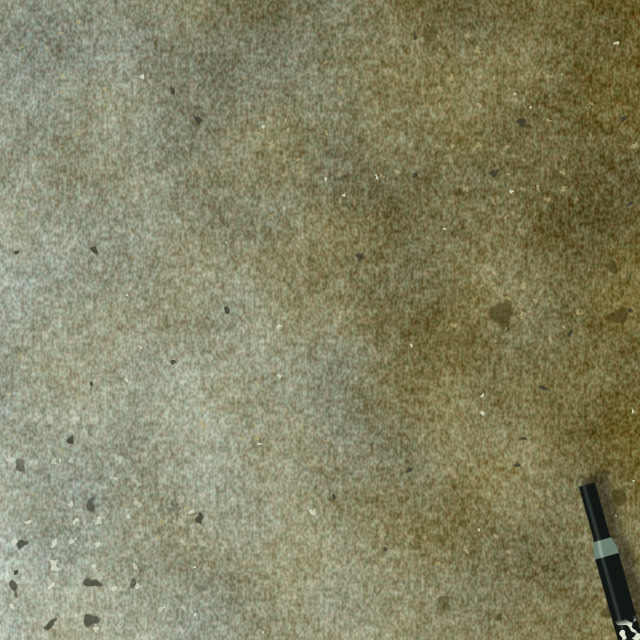
Reproduce this texture procedurally as a Shadertoy shader.

```glsl
// A worn olive concrete floor, lit from the lower left, with a dark pen in one corner.
// Layers of gradient noise give mottling and grain; jittered cells scatter stains
// and chips; the pen is a tapered distance shape with a soft shadow.

const vec3 DARK_OLIVE = vec3(0.40, 0.38, 0.25);
const vec3 PALE_STONE = vec3(0.74, 0.76, 0.67);
const vec3 STAIN_BROWN = vec3(0.25, 0.22, 0.09);
const vec3 SPOT_DARK = vec3(0.21, 0.21, 0.17);
const vec3 CHIP_CREAM = vec3(0.75, 0.71, 0.50);
const vec3 CHIP_WHITE = vec3(0.86, 0.88, 0.80);
const vec3 PEN_BLACK = vec3(0.07, 0.09, 0.08);
const vec3 PEN_SHEEN = vec3(0.24, 0.29, 0.26);
const vec3 PEN_BAND = vec3(0.42, 0.50, 0.44);

vec2 hash2(vec2 p) {
    vec3 q = fract(p.xyx * vec3(0.1031, 0.1030, 0.0973));
    q += dot(q, q.yzx + 33.33);
    return fract((q.xx + q.yz) * q.zy);
}

vec2 rotate(vec2 p, float angle) {
    float c = cos(angle), s = sin(angle);
    return vec2(c * p.x - s * p.y, s * p.x + c * p.y);
}

float cornerSlope(vec2 cell, vec2 offset) {
    float angle = 6.2832 * hash2(cell).x;
    return dot(vec2(cos(angle), sin(angle)), offset);
}

// Gradient noise, roughly -0.7 to 0.7
float gradientNoise(vec2 p) {
    vec2 i = floor(p), f = p - i;
    vec2 u = f * f * f * (f * (f * 6.0 - 15.0) + 10.0);
    vec2 e = vec2(1.0, 0.0);
    float low = mix(cornerSlope(i, f), cornerSlope(i + e, f - e), u.x);
    float high = mix(cornerSlope(i + e.yx, f - e.yx), cornerSlope(i + 1.0, f - 1.0), u.x);
    return mix(low, high, u.y);
}

float fbm(vec2 p, int octaves, float gain) {
    float sum = 0.0, weight = 1.0;
    for (int i = 0; i < octaves; i++) {
        sum += weight * gradientNoise(p);
        p = rotate(p, 0.6) * 2.03 + 19.7;
        weight *= gain;
    }
    return sum;
}

// Ragged, randomly turned flecks, one per occupied cell
float flecks(vec2 p, float cells, float share, float radius, float seed) {
    vec2 q = p * cells, id = floor(q);
    vec2 place = hash2(id + seed), form = hash2(id + seed + 53.0);
    vec2 d = rotate(q - id - mix(vec2(0.35), vec2(0.65), place), 6.2832 * form.x);
    d.x *= mix(1.0, 2.4, form.y);
    float reach = length(d) + radius * 0.9 * gradientNoise(q * 5.0 + seed);
    float size = radius * mix(0.5, 1.0, fract(form.x * 13.0));
    float present = step(fract(place.x * 17.0 + form.y * 31.0), share);
    return present * (1.0 - smoothstep(0.45 * size, size, reach));
}

float spotlight(vec2 p, vec2 centre, float radius) {
    return 1.0 - smoothstep(0.2 * radius, radius, length(p - centre));
}

vec3 floorColour(vec2 p) {
    // Broad light falloff, cloudy mottling and upright fine grain
    float tone = 0.83 - 0.62 * p.x - 0.30 * p.y;
    tone += 0.30 * fbm(p * 4.0 + 3.0, 4, 0.65);
    tone += 0.22 * gradientNoise(p * 48.0 + 11.0);
    tone += 0.36 * gradientNoise(p * vec2(125.0, 85.0));
    tone += 0.42 * gradientNoise(p * vec2(240.0, 170.0) + 7.0);
    vec3 colour = mix(DARK_OLIVE, PALE_STONE, tone);

    // Ochre towards the right, cooler on the left, faint colour speckle
    float warmth = p.x - 0.45 + 0.6 * fbm(p * 5.0 + 41.0, 3, 0.5);
    colour += warmth * vec3(0.03, -0.005, -0.085);
    colour += gradientNoise(p * 95.0 + 23.0) * vec3(0.035, -0.02, -0.02);

    // Brown stains on the right, small dark spots, denser at the lower left
    float corner = spotlight(p, vec2(0.05, 0.08), 0.42);
    float rightSide = smoothstep(0.55, 0.75, p.x);
    colour = mix(colour, STAIN_BROWN, 0.6 * rightSide * flecks(p, 11.0, 0.30, 0.30, 5.0));
    colour = mix(colour, SPOT_DARK, 0.75 * flecks(p, 24.0, 0.05, 0.22, 71.0));
    colour = mix(colour, SPOT_DARK, 0.7 * corner * flecks(p, 17.0, 0.35, 0.28, 91.0));

    // Cream chips in loose drifts and whiter scuffs in the corner
    float drift = smoothstep(-0.05, 0.3, fbm(p * 4.5 + 60.0, 2, 0.5));
    drift = max(drift, 0.8 * spotlight(p, vec2(0.52, 0.75), 0.35));
    colour = mix(colour, CHIP_CREAM, 0.6 * drift * flecks(p, 46.0, 0.22, 0.32, 17.0));
    colour = mix(colour, CHIP_WHITE, 0.8 * corner * flecks(p, 30.0, 0.35, 0.32, 29.0));
    return mix(colour, CHIP_WHITE, 0.8 * flecks(p, 38.0, 0.025, 0.22, 83.0));
}

vec3 addPen(vec3 colour, vec2 p, vec2 tip, vec2 end) {
    vec2 axis = normalize(end - tip), d = p - tip;
    float along = dot(d, axis), across = dot(d, vec2(-axis.y, axis.x));
    float halfWidth = mix(0.013, 0.019, smoothstep(0.08, 0.11, along));
    float shape = max(abs(across) - halfWidth, -along);
    float shadow = max(abs(across - 0.014) - halfWidth, -along - 0.005);
    colour *= 1.0 - 0.4 * (1.0 - smoothstep(-0.005, 0.018, shadow));

    float sheen = 1.0 - smoothstep(0.0, 0.005, abs(across + 0.4 * halfWidth));
    float band = 1.0 - smoothstep(0.012, 0.015, abs(along - 0.103));
    float glint = smoothstep(0.215, 0.23, along) * smoothstep(0.0, 0.2, gradientNoise(p * 90.0));
    vec3 body = mix(PEN_BLACK, PEN_SHEEN, 0.7 * sheen);
    body = mix(body, PEN_BAND + 0.15 * sheen, band);
    body = mix(body, CHIP_WHITE, glint);
    return mix(colour, body, 1.0 - smoothstep(-0.0015, 0.0015, shape));
}

void mainImage(out vec4 fragColor, in vec2 fragCoord) {
    vec2 p = fragCoord / iResolution.xy;
    vec3 colour = addPen(floorColour(p), p, vec2(0.917, 0.243), vec2(0.985, 0.0));
    fragColor = vec4(clamp(colour, 0.0, 1.0), 1.0);
}
```
